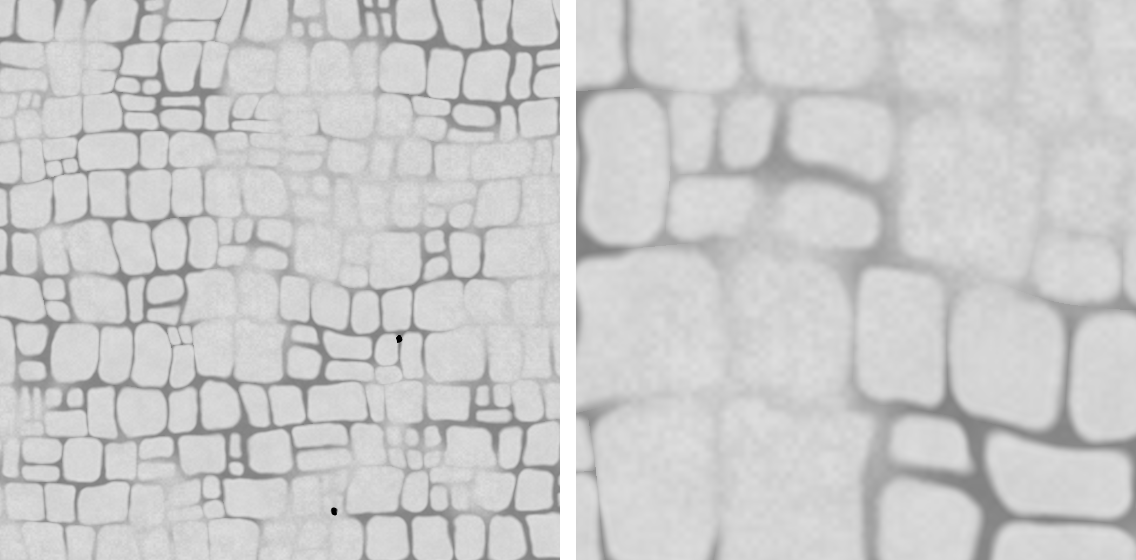
Left: the whole. Right: its middle third, enlarged.
Reproduce this texture map procedurally as a WebGL 2 fragment shader.

```glsl
#version 300 es
precision highp float;

// Pale grey rubble wall: uneven rows of rounded stones, some split smaller.
// Warped rounded boxes give the stones; noise decides where the joints
// stay open and dark and where pale, grainy mortar fills them.

uniform vec2 u_resolution;
out vec4 fragColor;

float hash(vec2 p) {
    return fract(sin(dot(p, vec2(127.1, 311.7))) * 43758.5453);
}

float noise(vec2 p) {
    vec2 i = floor(p), f = fract(p);
    f = f * f * (3.0 - 2.0 * f);
    return mix(mix(hash(i), hash(i + vec2(1, 0)), f.x),
               mix(hash(i + vec2(0, 1)), hash(i + vec2(1, 1)), f.x), f.y);
}

float fbm(vec2 p) {
    return 0.55 * noise(p) + 0.3 * noise(p * 2.1 + 7.3) + 0.15 * noise(p * 4.3 + 3.1);
}

float roundedBox(vec2 p, vec2 halfSize, float radius) {
    vec2 q = abs(p) - halfSize + radius;
    return length(max(q, 0.0)) + min(max(q.x, q.y), 0.0) - radius;
}

float rowEdge(float i) {
    return i + 0.55 * (hash(vec2(i, 7.0)) - 0.5);
}

// Upright joints are jittered and lean a little.
float columnEdge(float i, float row, float t) {
    return i + 0.65 * (hash(vec2(i, row)) - 0.5)
             + 0.3 * (hash(vec2(i, row + 40.0)) - 0.5) * (t - 0.5);
}

// Signed distance to the stone in this cell, negative inside.
float stoneDistance(vec2 p, float gap) {
    vec2 cells = vec2(14.5, 12.0);
    vec2 g = p * cells;

    float row = floor(g.y);
    if (g.y < rowEdge(row)) row -= 1.0;
    else if (g.y > rowEdge(row + 1.0)) row += 1.0;
    vec2 lo = vec2(0.0, rowEdge(row));
    vec2 hi = vec2(0.0, rowEdge(row + 1.0));
    float t = (g.y - lo.y) / (hi.y - lo.y);

    g.x += 9.0 * hash(vec2(row, 3.0));
    float col = floor(g.x);
    if (g.x < columnEdge(col, row, t)) col -= 1.0;
    else if (g.x > columnEdge(col + 1.0, row, t)) col += 1.0;
    lo.x = columnEdge(col, row, t);
    hi.x = columnEdge(col + 1.0, row, t);

    // Some stones are stacked in two, and a few of those halved again.
    vec2 id = vec2(col, row);
    if (hash(id + 11.0) < 0.3) {
        float cutY = mix(lo.y, hi.y, mix(0.35, 0.65, hash(id + 23.0)));
        if (g.y < cutY) hi.y = cutY;
        else { lo.y = cutY; id += 0.5; }
        if (hash(id + 31.0) < 0.22) {
            float cutX = mix(lo.x, hi.x, 0.5);
            if (g.x < cutX) hi.x = cutX;
            else lo.x = cutX;
        }
    }

    vec2 halfSize = 0.5 * (hi - lo) / cells - gap;
    float radius = min(mix(0.009, 0.02, hash(id + 5.0)), 0.75 * min(halfSize.x, halfSize.y));
    return roundedBox((g - 0.5 * (lo + hi)) / cells, halfSize, radius);
}

void main() {
    vec2 p = gl_FragCoord.xy / min(u_resolution.x, u_resolution.y);

    // Bend the courses, then roughen the outlines.
    vec2 bent = p + vec2(0.03, 0.045) * (vec2(noise(p * 5.0), noise(p * 4.5 + 17.0)) - 0.5);
    bent += 0.014 * (vec2(noise(p * 19.0 + 5.0), noise(p * 19.0 + 31.0)) - 0.5);
    float gap = 0.0012 + 0.0068 * noise(p * 13.0 + 9.0);
    float d = stoneDistance(bent, gap) + 0.003 * (noise(p * 70.0) - 0.5);

    // Open joints against mortar-filled ones.
    float joint = smoothstep(-0.002, 0.0055, d);
    float mortar = smoothstep(0.36, 0.68, fbm(p * 7.0 + 2.0));
    float shade = mix(0.835, mix(0.52, 0.79, mortar), joint);

    // Soft stains around the joints and a faint worn rim on the stones.
    shade -= 0.035 * smoothstep(-0.009, 0.002, d) * (1.0 - joint) * noise(p * 24.0);
    shade += 0.015 * smoothstep(0.003, 0.0, abs(d + 0.004)) * (1.0 - mortar);

    // Fine grain, coarser where mortar lies over the wall.
    float grain = 0.6 * noise(p * 250.0) + 0.4 * noise(p * 120.0 + 4.0) - 0.5;
    shade += grain * mix(0.035, 0.075, mortar) + 0.025 * (noise(p * 40.0) - 0.5);

    // Rare black pits in the joints.
    vec2 pitCell = floor(p * 6.0);
    vec2 pitCentre = (pitCell + 0.2 + 0.6 * vec2(hash(pitCell + 2.0), hash(pitCell + 8.0))) / 6.0;
    float pit = length(p - pitCentre) + 0.005 * (noise(p * 150.0) - 0.5);
    float pitMask = smoothstep(0.0075, 0.0055, pit) * smoothstep(-0.003, -0.001, d);
    shade *= 1.0 - pitMask * step(hash(pitCell + 50.0), 0.12);

    fragColor = vec4(vec3(shade), 1.0);
}
```
